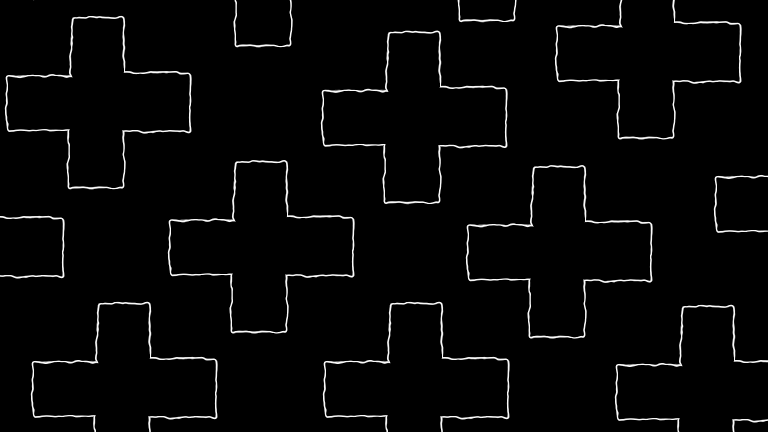
Write a WebGL 2 fragment shader that draws this pattern.

```glsl
#version 300 es
precision highp float;
// Hand-drawn white outlines of plus shapes, set on a leaning, uneven lattice over black.

uniform vec2 u_resolution;
out vec4 outColor;

const float CANVAS_HEIGHT = 432.0;               // design units down the canvas
const vec3 INK = vec3(0.98);
const vec3 GROUND = vec3(0.0);
const float HALF_LINE = 0.8;
const float CORNER = 2.5;

const int COLUMNS = 4;
const int ROWS = 4;
const vec2 FIRST = vec2(32.0, 303.0);            // top left of the first plus
const vec2 COLUMN_STEP = vec2(292.0, 0.0);
const vec2 ROW_STEP = vec2(-150.0, -141.0);
const vec2 LAST_COLUMN_SHIFT = vec2(-34.0, -42.0);

const float WOBBLE_SIZE = 2.2;
const float WOBBLE_SCALE = 0.13;

float hash(vec2 p) {
    return fract(sin(dot(p, vec2(127.1, 311.7))) * 43758.5453);
}

float noise(vec2 p) {
    vec2 cell = floor(p);
    vec2 f = fract(p);
    f = f * f * (3.0 - 2.0 * f);
    float near = mix(hash(cell), hash(cell + vec2(1.0, 0.0)), f.x);
    float far = mix(hash(cell + vec2(0.0, 1.0)), hash(cell + 1.0), f.x);
    return mix(near, far, f.y);
}

// Distance to a rounded box given by two opposite corners
float roundedBox(vec2 p, vec2 low, vec2 high) {
    vec2 d = abs(p - 0.5 * (low + high)) - 0.5 * (high - low) + CORNER;
    return length(max(d, 0.0)) + min(max(d.x, d.y), 0.0) - CORNER;
}

// Union of two slightly uneven bars, measured from the top left
float plusDistance(vec2 p) {
    float acrossArm = smoothstep(65.0, 118.0, p.x);
    float left = mix(66.0, 62.0, clamp(p.y / 171.0, 0.0, 1.0));
    float top = mix(59.0, 55.8, acrossArm);
    float bottom = mix(113.6, 114.7, acrossArm);
    float upright = roundedBox(p, vec2(left, 0.5), vec2(118.0, 171.0));
    float crossbar = roundedBox(p, vec2(0.7, top), vec2(184.0, bottom));
    return min(upright, crossbar);
}

// Lattice position with the lean and drift of each column
vec2 plusOrigin(float column, float row) {
    float side = 1.0 - 2.0 * mod(column, 2.0);
    vec2 origin = FIRST + column * COLUMN_STEP + row * ROW_STEP;
    origin += step(2.5, column) * LAST_COLUMN_SHIFT;
    origin.x += row * (6.0 * side - 3.0) - 2.0 * side * (3.0 - column) * mod(row, 2.0);
    origin.y += column * (0.75 * (1.0 + side) + 4.0 * side * sin(0.17 * row * row * row));
    return origin;
}

// Shaky pen offset, shared by every plus
vec2 wobble(vec2 p) {
    vec2 q = p * WOBBLE_SCALE;
    vec2 coarse = vec2(noise(q), noise(q + 40.0)) - 0.5;
    vec2 fine = vec2(noise(q * 2.3 + 80.0), noise(q * 2.3 + 120.0)) - 0.5;
    return WOBBLE_SIZE * (coarse + 0.35 * fine);
}

void main() {
    float pixel = CANVAS_HEIGHT / u_resolution.y;
    vec2 point = gl_FragCoord.xy * pixel;
    point.y = CANVAS_HEIGHT - point.y;           // measure down from the top

    // Nearest outline
    float d = 1e5;
    for (int column = 0; column < COLUMNS; column++) {
        for (int row = 0; row < ROWS; row++) {
            vec2 local = point - plusOrigin(float(column), float(row));
            d = min(d, abs(plusDistance(local + wobble(local))));
        }
    }

    float line = clamp((HALF_LINE - d) / pixel + 0.5, 0.0, 1.0);
    outColor = vec4(mix(GROUND, INK, line), 1.0);
}
```
